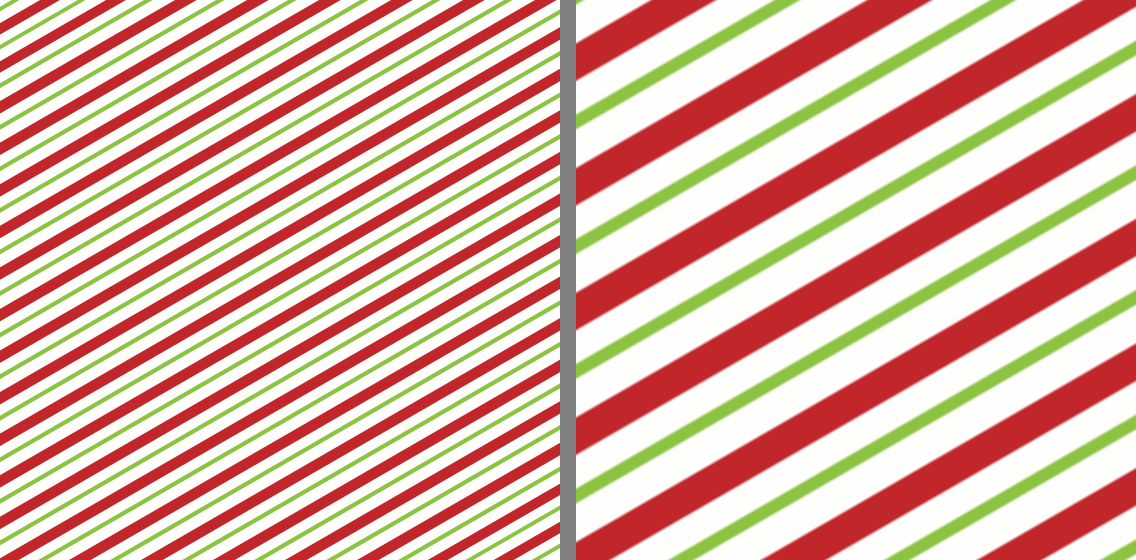
Left: the whole. Right: its middle third, enlarged.
Write a three.js fragment shader that draws this pattern.

```glsl
varying vec2 vUv;

const vec3 PAPER = vec3(0.995, 0.995, 0.99);
const vec3 RED = vec3(0.755, 0.15, 0.17);
const vec3 GREEN = vec3(0.55, 0.765, 0.26);

const float ANGLE = radians(30.0);     // rise of the stripes
const float PERIOD = 0.06428;          // red to red, across the stripes
const float CENTRE_RED = 0.6802;       // red stripe nearest the middle
const float RED_WIDTH = 0.0193;
const float GREEN_WIDTH = 0.0076;
const float GREEN_OFFSET = 0.48;       // fraction of a period after red
const float SQUEEZE_START = 0.555;     // distance where spacing tightens
const float SQUEEZE = 0.09;
const float EDGE = 0.0012;             // half width of the soft edge

// Distance across the stripes, squeezed near two opposite corners
float acrossStripes(vec2 p) {
  float d = (1.0 - p.y) * cos(ANGLE) + p.x * sin(ANGLE) - CENTRE_RED;
  return d + sign(d) * SQUEEZE * max(abs(d) - SQUEEZE_START, 0.0);
}

// Coverage of a repeating stripe centred at the given fraction of a period
float stripe(float across, float offset, float width) {
  float cell = fract(across / PERIOD - offset + 0.5) - 0.5;
  float dist = abs(cell) * PERIOD - 0.5 * width;
  return 1.0 - smoothstep(-EDGE, EDGE, dist);
}

void main() {
  float across = acrossStripes(vUv);
  vec3 color = mix(PAPER, RED, stripe(across, 0.0, RED_WIDTH));
  color = mix(color, GREEN, stripe(across, GREEN_OFFSET, GREEN_WIDTH));
  gl_FragColor = vec4(color, 1.0);
}
```
